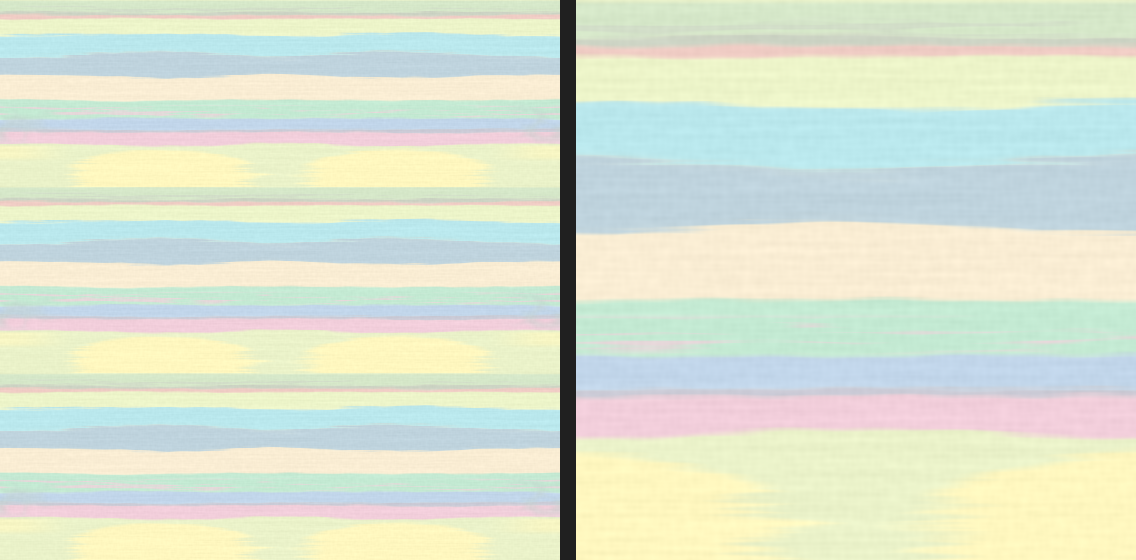
Left: the whole. Right: its middle third, enlarged.
A WebGL 2 fragment shader for this pattern:

```glsl
#version 300 es
precision highp float;
// Pastel brushed stripes on linen: one painted tile, stacked three times.

uniform vec2 u_resolution;
out vec4 fragColor;

const float ROWS = 3.0;          // tile repeats down the canvas
const float EDGE_SOFT = 0.006;   // edge blur, in tile heights
const float STREAK_TONE = 0.035; // light and dark of the brush marks
const float LINEN_TONE = 0.035;  // strength of the cloth grain
const float TAU = 6.28318;

const vec3 LIME = vec3(0.92, 0.95, 0.79);
const vec3 BUTTER = vec3(1.00, 0.97, 0.75);
const vec3 CREAM = vec3(0.94, 0.93, 0.83);
const vec3 DUSTY_PINK = vec3(0.91, 0.83, 0.85);
const vec3 WORN_GREY = vec3(0.77, 0.83, 0.81);

const int BANDS = 12;
const vec3 BAND_COLOR[BANDS] = vec3[](
    vec3(0.84, 0.91, 0.79), vec3(0.80, 0.83, 0.77), vec3(0.94, 0.80, 0.77),
    vec3(0.93, 0.96, 0.79), vec3(0.73, 0.91, 0.93), vec3(0.75, 0.83, 0.87),
    vec3(0.98, 0.93, 0.83), vec3(0.77, 0.92, 0.83), vec3(0.76, 0.84, 0.92),
    vec3(0.79, 0.79, 0.84), vec3(0.95, 0.81, 0.86), LIME);
// Upper edge of each band, measured down from the top of the tile.
const float BAND_TOP[BANDS] = float[](
    0.004, 0.066, 0.082, 0.101, 0.184, 0.292,
    0.408, 0.537, 0.635, 0.694, 0.709, 0.776);
// How far each edge follows the two broad swells across the canvas.
const float BAND_SWELL[BANDS] = float[](
    0.0, 0.003, 0.003, -0.002, -0.005, -0.014,
    0.010, 0.002, -0.002, 0.003, 0.003, 0.008);
// How far dry bristles break each edge.
const float BAND_ROUGH[BANDS] = float[](
    0.004, 0.020, 0.012, 0.008, 0.028, 0.034,
    0.026, 0.010, 0.010, 0.016, 0.014, 0.012);

vec2 hash2(vec2 p) {
    return fract(sin(vec2(dot(p, vec2(127.1, 311.7)),
                          dot(p, vec2(269.5, 183.3)))) * 43758.5);
}

// Distance to the nearest scattered point, wrapping after "period" cells.
float cells(vec2 tile, vec2 period) {
    vec2 p = tile * period;
    vec2 cell = floor(p), local = fract(p);
    float nearest = 1.0;
    for (int j = -1; j <= 1; j++) {
        for (int i = -1; i <= 1; i++) {
            vec2 o = vec2(i, j);
            vec2 point = o + hash2(mod(cell + o, period));
            nearest = min(nearest, length(point - local));
        }
    }
    return nearest;
}

// Slow hand tremor, periodic across the tile.
float tremor(float x, float seed) {
    return 0.5 * sin(TAU * 3.0 * x + seed * 2.4)
         + 0.3 * sin(TAU * 8.0 * x + seed * 4.1)
         + 0.2 * sin(TAU * 19.0 * x + seed * 1.7);
}

// Soft window of half width w around c.
float window(float v, float c, float w) {
    return 1.0 - smoothstep(0.5 * w, w, abs(v - c));
}

void main() {
    vec2 uv = gl_FragCoord.xy / u_resolution;
    vec2 tile = vec2(uv.x, fract(ROWS * (1.0 - uv.y)));
    float t = tile.y;
    float fromMiddle = abs(tile.x - 0.5);
    float soft = max(EDGE_SOFT, ROWS / u_resolution.y);

    // Bristle marks, long in x and thin in y
    float longMark = cells(tile, vec2(4.0, 62.0)) - 0.45;
    float shortMark = cells(tile, vec2(13.0, 96.0)) - 0.45;
    float streak = 0.6 * longMark + 0.4 * shortMark;
    float swell = cos(2.0 * TAU * (fromMiddle - 0.22));

    // Bands, painted from the top down
    vec3 color = LIME;
    for (int i = 0; i < BANDS; i++) {
        float wobble = BAND_SWELL[i] * swell
                     + 0.004 * tremor(tile.x, float(i))
                     + BAND_ROUGH[i] * streak;
        if (i == 0) wobble = 0.0;
        float d = t - BAND_TOP[i] - wobble;
        color = mix(color, BAND_COLOR[i], smoothstep(-soft, soft, d));
        color = mix(color, CREAM, 7.0 * BAND_ROUGH[i] * exp(-abs(d) * 220.0));
    }

    // Butter yellow patches in the widest band
    float reach = abs(fromMiddle - 0.21) / 0.165;
    float sides = smoothstep(0.0, 0.28, 1.1 - reach + 0.45 * streak);
    float top = t - 0.80 - 0.07 * reach * reach - 0.03 * streak;
    float patchMask = sides * smoothstep(-0.01, 0.015, top);
    float corner = smoothstep(0.36, 0.48, fromMiddle) * window(t, 0.80, 0.07);
    corner *= 0.6 * smoothstep(0.77, 0.79, t);
    float fade = 1.0 - step(t, 0.5);
    color = mix(color, BUTTER, fade * max(patchMask, corner));

    // Dry pink drags over the mint, grey drags over the pale green
    float drag = smoothstep(-0.02, 0.22, streak + 0.06 * tremor(tile.x, 5.0));
    color = mix(color, DUSTY_PINK, 0.9 * drag * window(t, 0.598, 0.04));
    color = mix(color, BAND_COLOR[1], 0.6 * drag * window(t, 0.055, 0.03));

    // Blotchy wear near the left and right ends
    float blotch = smoothstep(0.2, 0.7, cells(tile, vec2(24.0, 12.0)));
    float wear = smoothstep(0.38, 0.47, fromMiddle) * window(t, 0.66, 0.13);
    color = mix(color, WORN_GREY, 0.5 * wear * blotch);

    // Brush tone and linen threads
    float weft = cells(tile, vec2(80.0, 84.0)) - 0.45;
    float warp = cells(tile, vec2(230.0, 30.0)) - 0.45;
    color += STREAK_TONE * streak + LINEN_TONE * 0.5 * (weft + warp);
    fragColor = vec4(clamp(color, 0.0, 1.0), 1.0);
}
```
